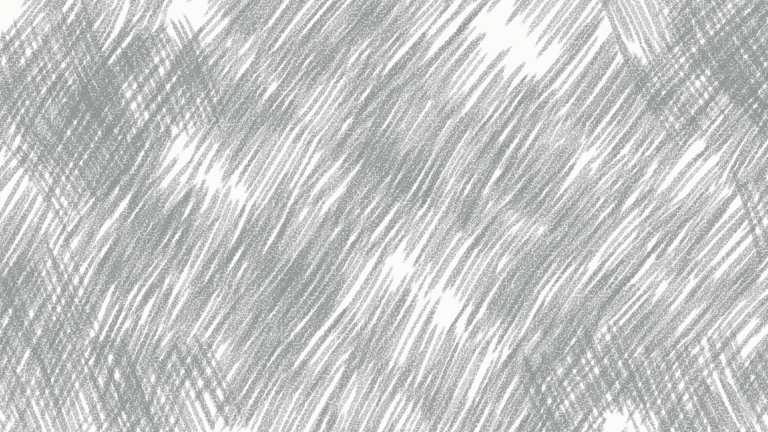
A Shadertoy shader for this texture:

```glsl
// Overlapping patches of soft graphite pencil hatching on grainy white paper.

#define PATCH_CELL 0.24     // spacing of the hatched patches
#define STROKE_PITCH 0.0155 // distance between neighbouring strokes
#define STROKE_WIDTH 0.0052 // half width of a stroke
#define STROKE_REACH 0.118  // half length of a stroke
#define STROKE_INK 0.66     // graphite laid down by one stroke
#define HATCH_ANGLE 0.98    // main direction in radians
#define CROSS_ANGLE 2.05    // direction of the sparse cross hatching
#define GRAIN_SCALE 215.0   // paper grains per canvas height
#define PAPER vec3(0.985, 0.985, 0.978)
#define GRAPHITE vec3(0.565, 0.580, 0.578)

float hash(vec2 p) {
    vec3 q = fract(vec3(p.xyx) * 0.1031);
    q += dot(q, q.yzx + 33.33);
    return fract((q.x + q.y) * q.z);
}

vec2 hash2(vec2 p) {
    return vec2(hash(p + 17.3), hash(p + 61.7));
}

// Distance to the nearest scattered grain: the tooth of the paper.
float cellular(vec2 p) {
    vec2 cell = floor(p);
    float nearest = 2.0;
    for (int y = -1; y <= 1; y++)
    for (int x = -1; x <= 1; x++) {
        vec2 id = cell + vec2(x, y);
        vec2 d = id + hash2(id) - p;
        nearest = min(nearest, dot(d, d));
    }
    return sqrt(nearest);
}

// One patch: strokes run along y and are numbered along x.
float hatchPatch(vec2 p, vec2 seed, float soft) {
    float halfCount = 7.0 + 3.0 * hash(seed + 3.1);
    float reach = STROKE_REACH * (0.85 + 0.3 * hash(seed + 5.9));
    p.x += (hash(seed + 8.2) - 0.5) * 1.2 * p.y * p.y;
    float middle = floor(p.x / STROKE_PITCH + 0.5);
    float ink = 0.0;
    for (int k = -1; k <= 1; k++) {
        float index = middle + float(k);
        if (abs(index) > halfCount) continue;
        vec2 id = seed * 7.0 + vec2(index * 1.37, index * 2.11);
        vec2 jitter = hash2(id) - 0.5;
        float variation = hash(id + 29.0);

        float axis = (index + 0.75 * jitter.x) * STROKE_PITCH
                   + (variation - 0.5) * 0.09 * p.y;
        float along = abs(p.y - 0.05 * jitter.y) / (reach * (0.8 + 0.35 * variation));
        float width = STROKE_WIDTH * (0.65 + 0.7 * hash(id + 43.0));
        width *= 1.0 - 0.45 * smoothstep(0.65, 1.0, along);

        float body = 1.0 - smoothstep(width - soft, width + soft, abs(p.x - axis));
        float ends = 1.0 - smoothstep(0.88, 1.03, along);
        ink += body * ends * (0.7 + 0.6 * hash(id + 71.0));
    }
    return ink;
}

// A jittered grid of patches; layer 2 holds the cross hatching at the sides.
float hatchLayer(vec2 p, float layer, float aspect, float soft) {
    vec2 shift = vec2(0.47, 0.53) * layer;
    vec2 cell = floor(p / PATCH_CELL + shift);
    float ink = 0.0;
    for (int y = -1; y <= 1; y++)
    for (int x = -1; x <= 1; x++) {
        vec2 id = cell + vec2(x, y);
        vec2 seed = id + 23.0 * layer + 50.0;
        vec2 center = (id + 0.5 - shift + 0.55 * (hash2(seed) - 0.5)) * PATCH_CELL;
        float chance = hash(seed + 91.0);
        float side = abs(center.x / aspect - 0.5);
        float rim = abs(center.y - 0.5);

        bool cross = layer > 1.5;
        float keep = cross ? 0.5 * smoothstep(0.2, 0.4, side)
                           : 1.0 - 0.5 * layer * smoothstep(0.3, 0.5, rim);
        if (chance > keep) continue;

        float angle = cross ? CROSS_ANGLE
                            : HATCH_ANGLE - 0.13 * (center.x / aspect + center.y - 1.0);
        angle += 0.3 * (hash(seed + 37.0) - 0.5);
        vec2 along = vec2(cos(angle), sin(angle));
        vec2 d = p - center;
        vec2 local = vec2(d.x * along.y - d.y * along.x, dot(d, along));
        ink += hatchPatch(local, seed, soft);
    }
    return ink;
}

void mainImage(out vec4 fragColor, in vec2 fragCoord) {
    vec2 p = fragCoord / iResolution.y;
    float aspect = iResolution.x / iResolution.y;
    float soft = max(0.0022, 0.6 / iResolution.y);

    // The grain roughens stroke outlines as well as their tone.
    float grain = cellular(p * GRAIN_SCALE);
    vec2 rough = (hash2(floor(p * GRAIN_SCALE)) - 0.5) * 0.0016;

    float ink = 0.0;
    for (int i = 0; i < 3; i++)
        ink += hatchLayer(p + rough, float(i), aspect, soft);

    // Graphite saturates where strokes overlap and skips the paper hollows.
    float tooth = mix(1.5, 0.4, smoothstep(0.1, 0.85, grain));
    float cover = 1.0 - exp(-STROKE_INK * ink * tooth);
    fragColor = vec4(mix(PAPER, GRAPHITE, cover), 1.0);
}
```
